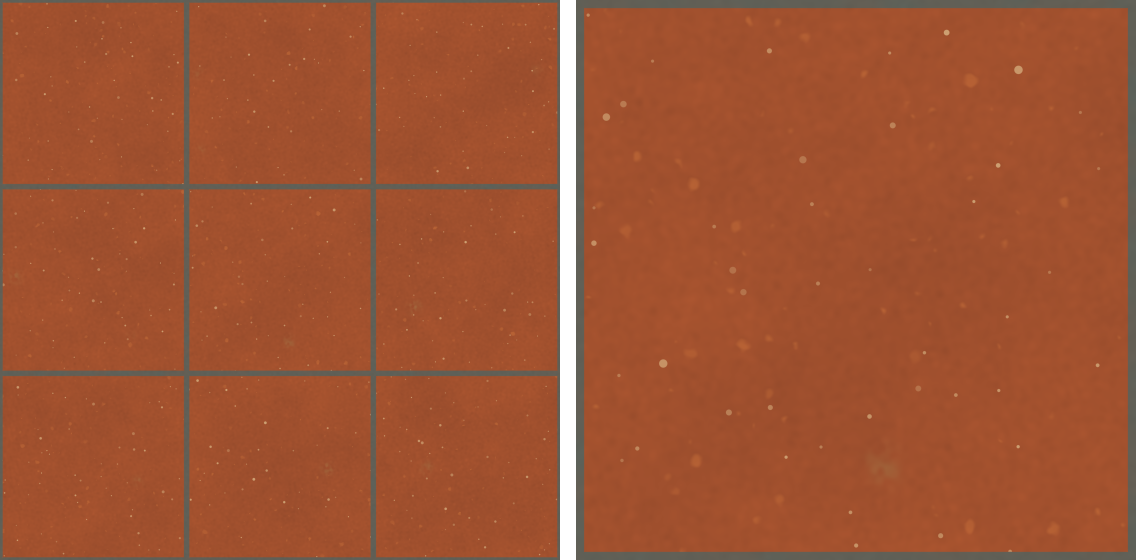
Left: the whole. Right: its middle third, enlarged.
Give the GLSL for this texture, as a Shadertoy shader.

```glsl
// Square terracotta floor tiles, three by three, with narrow grey-green grout.
// Wrapping cellular noise makes the clay mottling, fine grain, cream grit,
// orange flecks and a few dusty scuffs, so the whole canvas tiles.

const float TILES = 3.0;
const float GROUT_HALF = 0.0145;  // share of one tile

const vec3 CLAY = vec3(0.617, 0.308, 0.178);
const vec3 CLAY_WARM = vec3(0.655, 0.325, 0.180);
const vec3 FLECK = vec3(0.80, 0.45, 0.23);
const vec3 GRIT = vec3(0.84, 0.69, 0.50);
const vec3 DUST = vec3(0.62, 0.47, 0.28);
const vec3 GROUT = vec3(0.39, 0.37, 0.33);
const vec3 GROUT_COOL = vec3(0.36, 0.38, 0.35);

vec3 hash3(vec2 cell, float seed) {
    vec3 q = fract(cell.xyx * vec3(0.1031, 0.1030, 0.0973) + seed * 0.137);
    q += dot(q, q.yxz + 33.33);
    return fract((q.xxy + q.yzz) * q.zyx);
}

// Sum of soft light and dark blobs, one in each cell; centred on zero.
float blobNoise(vec2 uv, float cells, float seed) {
    vec2 p = uv * cells, base = floor(p);
    float sum = 0.0;
    for (int y = -1; y <= 1; y++)
    for (int x = -1; x <= 1; x++) {
        vec2 cell = base + vec2(x, y);
        vec3 h = hash3(mod(cell, cells), seed);
        vec2 d = p - cell - h.xy;
        float w = max(0.0, 1.0 - dot(d, d));
        sum += (2.0 * h.z - 1.0) * w * w;
    }
    return sum;
}

// Scattered dots; density is the share of cells that hold one.
// Radii and softness are in canvas units.
float scatter(vec2 uv, float cells, float seed, float density,
              float minRadius, float maxRadius, float softness) {
    vec2 base = floor(uv * cells);
    float cover = 0.0;
    for (int y = -1; y <= 1; y++)
    for (int x = -1; x <= 1; x++) {
        vec2 cell = base + vec2(x, y);
        vec2 id = mod(cell, cells);
        vec3 h = hash3(id, seed);
        vec3 look = hash3(id, seed + 3.7);
        float radius = mix(minRadius, maxRadius, look.x * look.x * look.x);
        float d = length(uv - (cell + h.xy) / cells);
        float dot0 = 1.0 - smoothstep(radius - softness, radius + softness, d);
        cover = max(cover, dot0 * step(h.z, density) * mix(0.4, 1.0, look.y));
    }
    return cover;
}

// Clay body: broad clouds, fine grain and slightly warmer tile rims.
vec3 clayColor(vec2 uv, float edge, float grain) {
    float cloud = 0.6 * blobNoise(uv, 14.0, 1.0) + 0.4 * blobNoise(uv, 45.0, 2.0);
    float warmth = 0.22 + 0.4 * cloud + 0.25 * (1.0 - smoothstep(0.0, 0.3, edge));
    vec3 color = mix(CLAY, CLAY_WARM, clamp(warmth, 0.0, 1.0));
    return color * (1.0 + 0.012 * cloud + 0.022 * grain);
}

void mainImage(out vec4 fragColor, in vec2 fragCoord) {
    vec2 uv = fragCoord / iResolution.xy;
    float pixel = 1.0 / iResolution.y;
    vec2 local = fract(uv * TILES);
    vec2 toSide = min(local, 1.0 - local);
    float edge = min(toSide.x, toSide.y);
    float grain = blobNoise(uv, 240.0, 4.0);
    float crumbs = blobNoise(uv, 150.0, 5.0);

    vec3 color = clayColor(uv, edge, grain);

    // Dusty scuffs, broken up by the grain
    float scuff = scatter(uv, 7.0, 11.0, 0.28, 0.005, 0.010, 0.011);
    float breakup = clamp(0.4 + 0.6 * crumbs + 0.5 * grain, 0.0, 1.0);
    color = mix(color, DUST, 0.6 * scuff * breakup);

    // Ragged orange flecks
    vec2 ragged = uv + 0.0015 * vec2(crumbs, grain);
    float flecks = scatter(ragged, 50.0, 17.0, 0.30, 0.0007, 0.0035, 0.0016);
    color = mix(color, FLECK, 0.5 * flecks);

    // Cream grit
    float grit = scatter(uv, 36.0, 23.0, 0.34, 0.0009, 0.0026, 0.7 * pixel);
    color = mix(color, GRIT, 0.85 * grit);

    // Grout over the tile rims
    float tone = clamp(0.4 + 0.5 * blobNoise(uv, 60.0, 29.0), 0.0, 1.0);
    vec3 grout = mix(GROUT, GROUT_COOL, tone) * (1.0 + 0.015 * grain);
    float soft = 0.75 * pixel * TILES;
    float tileMask = smoothstep(GROUT_HALF - soft, GROUT_HALF + soft, edge);
    fragColor = vec4(mix(grout, color, tileMask), 1.0);
}
```
